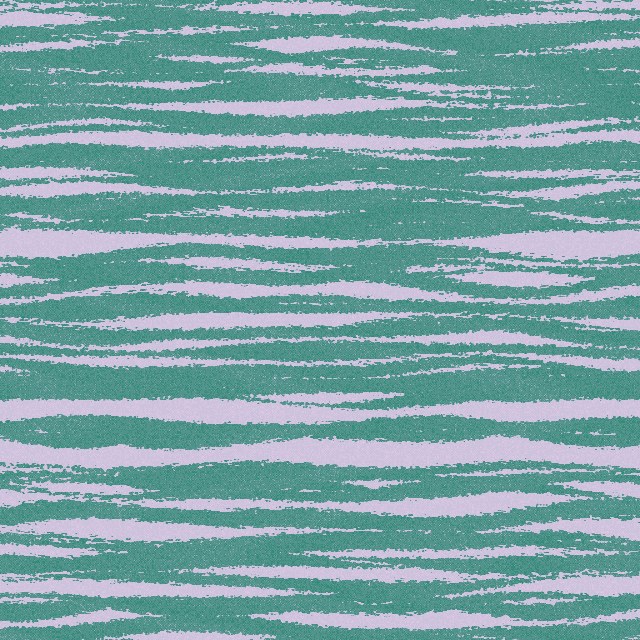
Give the GLSL for this pattern, as a Shadertoy shader.

```glsl
// Wavy dry-brush strokes in woven teal over a lilac ground.

const vec3 TEAL_DARK   = vec3(0.21, 0.54, 0.48);
const vec3 TEAL_MID    = vec3(0.32, 0.58, 0.55);
const vec3 TEAL_PALE   = vec3(0.44, 0.63, 0.63);
const vec3 TEAL_WORN   = vec3(0.61, 0.69, 0.74);
const vec3 LILAC       = vec3(0.80, 0.76, 0.86);
const vec3 LILAC_LIGHT = vec3(0.85, 0.78, 0.89);

const int   LAYERS      = 3;       // independent sets of strokes
const float ROWS        = 17.0;    // strokes per layer
const float HALF_WIDTH  = 0.0090;  // mean stroke half width
const float SWELL       = 0.008;   // wave height shared by a layer
const float WIGGLE      = 0.010;   // wave height of a single stroke
const float GRAIN       = 0.0065;  // raggedness of the edges
const float BRISTLE_MIN = 0.003;   // streakiness of wet paint
const float BRISTLE_MAX = 0.017;   // streakiness of dry paint
const float WEAVE       = 256.0;   // thread pairs across the canvas
const float PI          = 3.14159265;

float hash(vec2 p) {
    vec3 q = fract(vec3(p.xyx) * 0.1031);
    q += dot(q, q.yzx + 33.33);
    return fract((q.x + q.y) * q.z);
}

vec2 hash2(vec2 p) {
    return vec2(hash(p), hash(p + 71.7));
}

// Cellular noise: distance to the nearest scattered point.
float cellular(vec2 p) {
    vec2 cell = floor(p), local = fract(p);
    float nearest = 4.0;
    for (int j = -1; j <= 1; j++)
    for (int i = -1; i <= 1; i++) {
        vec2 o = vec2(i, j);
        vec2 r = o + hash2(cell + o) - local;
        nearest = min(nearest, dot(r, r));
    }
    return sqrt(nearest);
}

// Two layered sines with a seeded phase, about -1 to 1.
float wave(float x, float seed) {
    vec2 phase = 2.0 * PI * hash2(vec2(seed, seed * 1.7 + 3.0));
    return 0.62 * sin(x * 8.0 + phase.x) + 0.38 * sin(x * 15.0 + phase.y);
}

// Signed distance to the closest stroke of one layer.
float strokes(vec2 p, float layer) {
    float y = p.y + SWELL * wave(p.x + p.y * 0.6, layer + 40.0);
    float home = floor(y * ROWS);
    float d = 1.0;
    for (int k = -1; k <= 1; k++) {
        float row = home + float(k);
        float seed = row + 5.0 + layer * 53.0;
        float middle = (row + 0.5 + 0.7 * (hash(vec2(seed, 9.0)) - 0.5)) / ROWS
                     + WIGGLE * wave(p.x, seed);
        float width = HALF_WIDTH * (0.75 + 0.5 * hash(vec2(seed, 4.0))
                    + 0.75 * wave(p.x * 0.9, seed + 300.0));
        d = min(d, abs(y - middle) - width);
    }
    return d;
}

void mainImage(out vec4 fragColor, in vec2 fragCoord) {
    vec2 uv = fragCoord / iResolution.y;
    float pixel = 1.0 / iResolution.y;

    // Union of the stroke layers
    float d = 1.0;
    for (int i = 0; i < LAYERS; i++)
        d = min(d, strokes(uv + vec2(0.0, 0.021 * float(i)), float(i)));

    // Dry bristle streaks and ragged edges
    vec2 flow = vec2(uv.x, uv.y - 0.012 * wave(uv.x + uv.y, 17.0));
    float dry = 0.5 + 0.5 * wave(uv.x * 0.8 + 0.4 * sin(uv.y * 31.0), 23.0)
              * sin(uv.y * 47.0 + uv.x * 5.0);
    float streak = cellular(flow * vec2(48.0, 240.0)) - 0.45;
    float grain = cellular(uv * vec2(170.0, 210.0)) - 0.45;
    d += streak * mix(BRISTLE_MIN, BRISTLE_MAX, dry * dry) + grain * GRAIN;
    float paint = 1.0 - smoothstep(-0.5 * pixel, 0.5 * pixel, d);

    // Checked weave with uneven threads and slowly worn patches
    vec2 thread = sin(2.0 * PI * WEAVE * uv);
    float fade = clamp(0.5 * iResolution.y / WEAVE, 0.0, 1.0);
    float level = 0.25 + 0.25 * fade * thread.x * thread.y
                + 0.5 * hash(floor(uv * WEAVE * 2.0));
    float worn = 0.09 * wave(uv.x * 2.2 + sin(uv.y * 13.0), 61.0);

    float tone = level + worn;
    vec3 teal = mix(TEAL_DARK, TEAL_MID, smoothstep(0.30, 0.38, tone));
    teal = mix(teal, TEAL_PALE, smoothstep(0.74, 0.80, tone));
    teal = mix(teal, TEAL_WORN, smoothstep(0.90, 0.96, tone));
    vec3 lilac = mix(LILAC, LILAC_LIGHT, smoothstep(0.58, 0.66, level));

    fragColor = vec4(mix(lilac, teal, paint), 1.0);
}
```
